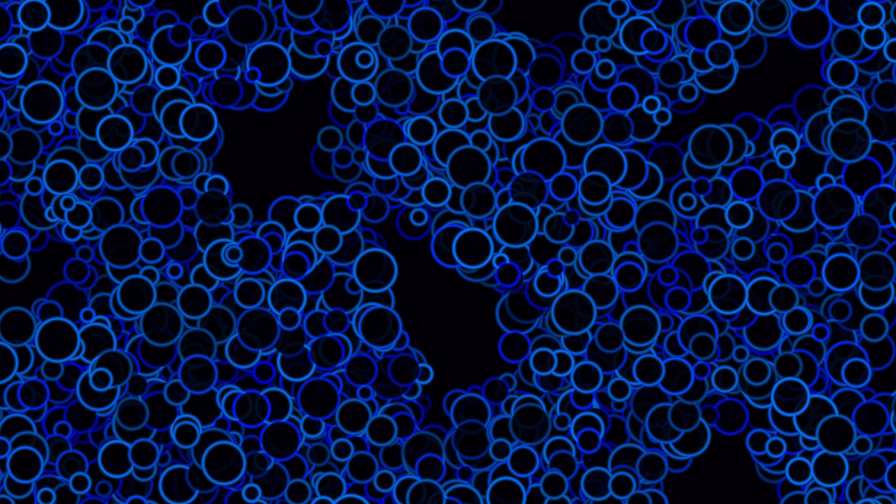
Write a Shadertoy shader that draws this pattern.

```glsl
const int   LAYERS      = 10;
const float CELL        = 0.085;   // one disc per cell and layer
const float MIN_RADIUS  = 0.012;
const float MAX_RADIUS  = 0.043;
const float RIM_WIDTH   = 0.0038;
const float PRESENCE    = 0.8;     // share of cells that hold a disc
const float GAP_LEVEL   = -0.55;   // higher values open wider dark gaps
const float GAP_RAGGED  = 0.25;
const float MIN_GLOW    = 0.4;
const float MIN_OPACITY = 0.82;
const float LAYER_TURN  = 2.4;     // rotation between layers, radians

const vec3 NIGHT  = vec3(0.006, 0.0, 0.025);
const vec3 INDIGO = vec3(0.01, 0.01, 0.94);
const vec3 AZURE  = vec3(0.04, 0.45, 1.0);

vec3 hash32(vec2 p) {
    vec3 q = fract(p.xyx * vec3(0.1031, 0.1030, 0.0973));
    q += dot(q, q.yxz + 33.33);
    return fract((q.xxy + q.yzz) * q.zyx);
}

// Layered sines: low values become empty gaps
float density(vec2 p) {
    p += 0.08 * sin(p.yx * 9.0 + vec2(1.0, 4.0));
    float broad = sin(p.x * 7.0 + 1.0 + sin(p.y * 5.0)) * sin(p.y * 8.0 + 2.0);
    return broad + 0.3 * sin(p.x * 11.0 + p.y * 6.0);
}

// Paints one layer of dark discs with glowing rims over the colour below
vec3 paintLayer(vec3 col, vec2 p, float layer, float rimWidth) {
    float depth = layer / float(LAYERS - 1);
    float angle = layer * LAYER_TURN;
    float c = cos(angle), s = sin(angle);
    mat2 turn = mat2(c, s, -s, c);
    vec2 offset = vec2(3.7, 5.3) * (layer + 1.0);
    vec2 q = turn * p + offset;
    vec2 home = floor(q / CELL);

    for (int y = -1; y <= 1; y++)
    for (int x = -1; x <= 1; x++) {
        vec2 cell = home + vec2(x, y);
        vec3 shape = hash32(cell + layer * 17.0);
        vec3 look  = hash32(cell + layer * 17.0 + 271.0);
        vec2 centre = (cell + shape.xy) * CELL;

        // Skip empty cells and gaps
        float level = GAP_LEVEL + GAP_RAGGED * (look.y - 0.5);
        bool inGap = density((centre - offset) * turn) < level;
        if (look.x > PRESENCE || inGap) continue;

        float radius = mix(MIN_RADIUS, MAX_RADIUS, pow(shape.z, 0.8));
        float d = length(q - centre) - radius;

        // Dark, nearly opaque interior
        float inside = 1.0 - smoothstep(-rimWidth, 0.0, d);
        col = mix(col, NIGHT, inside * mix(MIN_OPACITY, 1.0, look.y));

        // Soft rim, bluer at the back and lighter in front
        float hue = smoothstep(0.2, 0.8, 0.65 * look.z + 0.35 * depth);
        float strength = fract(look.x * 7.0 + look.z * 3.0);
        float glow = mix(MIN_GLOW, 1.0, sqrt(strength)) * mix(0.7, 1.0, depth);
        float rim = exp(-d * d / (rimWidth * rimWidth));
        col = max(col, mix(INDIGO, AZURE, hue) * glow * rim);
    }
    return col;
}

void mainImage(out vec4 fragColor, in vec2 fragCoord) {
    vec2 p = fragCoord / iResolution.y;
    float rimWidth = max(RIM_WIDTH, 0.8 / iResolution.y);
    vec3 col = NIGHT;
    for (int i = 0; i < LAYERS; i++)
        col = paintLayer(col, p, float(i), rimWidth);
    fragColor = vec4(col, 1.0);
}
```
